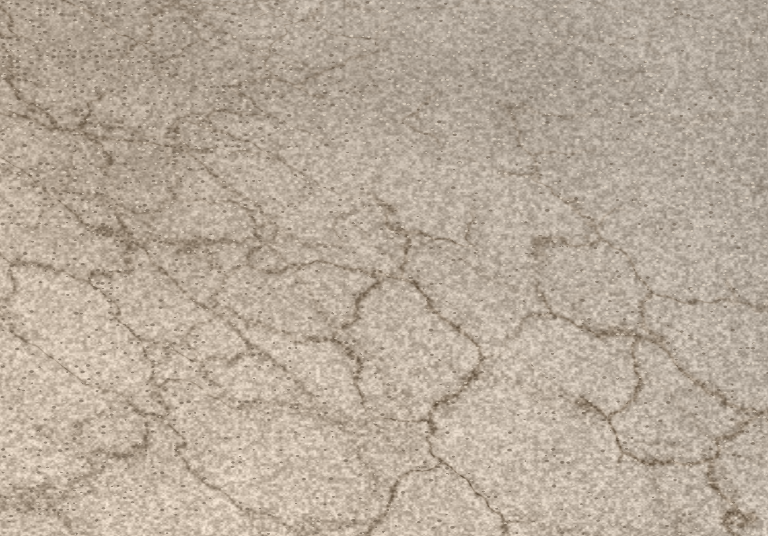
Reproduce this texture procedurally as a Shadertoy shader.

```glsl
// Sunlit, weathered asphalt with a web of cracks, seen at a slant.

const vec3  BASE_COLOR   = vec3(0.742, 0.690, 0.630);
const vec3  CRACK_COLOR  = vec3(0.530, 0.465, 0.390);
const vec3  PIT_COLOR    = vec3(0.400, 0.345, 0.285);
const vec3  CHIP_COLOR   = vec3(0.910, 0.860, 0.790);
const vec3  COOL_SHIFT   = vec3(-0.022, 0.000, 0.022);
const vec2  GRAIN_FREQ   = vec2(145.0, 180.0);
const vec2  GROUND_SCALE = vec2(9.0, 20.0);
const float HORIZON      = 2.2;
const float GRAIN_GAIN   = 0.36;
const float CRACK_WIDTH  = 0.055;

float hash(vec2 p) {
    vec3 q = fract(p.xyx * 0.1031);
    q += dot(q, q.yzx + 33.33);
    return fract((q.x + q.y) * q.z);
}

vec2 hash2(vec2 p) {
    return vec2(hash(p), hash(p + 71.7));
}

float noise(vec2 p) {
    vec2 i = floor(p), f = fract(p);
    f = f * f * (3.0 - 2.0 * f);
    return mix(mix(hash(i), hash(i + vec2(1, 0)), f.x),
               mix(hash(i + vec2(0, 1)), hash(i + vec2(1, 1)), f.x), f.y);
}

float fbm(vec2 p) {
    float sum = 0.0, gain = 0.5;
    for (int i = 0; i < 4; i++) {
        sum += gain * noise(p);
        p = mat2(1.6, 1.2, -1.2, 1.6) * p + 17.3;
        gain *= 0.5;
    }
    return sum / 0.9375;
}

// Distance to the nearest border between jittered cells
float cellBorder(vec2 p) {
    vec2 home = floor(p), f = fract(p), nearest = vec2(0.0), nearestCell = vec2(0.0);
    float best = 9.0;
    for (int y = -1; y <= 1; y++)
    for (int x = -1; x <= 1; x++) {
        vec2 cell = vec2(x, y);
        vec2 r = cell + 0.1 + 0.8 * hash2(home + cell) - f;
        if (dot(r, r) < best) { best = dot(r, r); nearest = r; nearestCell = cell; }
    }
    float border = 9.0;
    for (int y = -2; y <= 2; y++)
    for (int x = -2; x <= 2; x++) {
        vec2 cell = nearestCell + vec2(x, y);
        vec2 r = cell + 0.1 + 0.8 * hash2(home + cell) - f;
        vec2 gap = r - nearest;
        if (dot(gap, gap) > 1e-4) border = min(border, dot(0.5 * (r + nearest), normalize(gap)));
    }
    return border;
}

// Ragged crack: a soft crumbled band around a narrow core
float crack(vec2 p, float width) {
    vec2 bend = vec2(fbm(p * 1.7), fbm(p * 1.7 + 40.0)) - 0.5;
    vec2 fray = vec2(noise(p * 13.0), noise(p * 13.0 + 9.0)) - 0.5;
    float d = cellBorder(p + 0.65 * bend + 0.07 * fray);
    width *= 0.45 + 1.1 * noise(p * 2.3 + 5.0);
    float band = 1.0 - smoothstep(0.0, width * 1.6, d);
    float core = 1.0 - smoothstep(width * 0.1, width * 0.65, d);
    return (0.5 * band + 0.5 * core) * smoothstep(0.15, 0.5, noise(p * 1.3 + 20.0));
}

// One small jittered dot in each chosen grid cell
float specks(vec2 p, float share) {
    vec2 cell = floor(p);
    vec2 offset = fract(p) - 0.3 - 0.4 * hash2(cell + 3.0);
    float radius = mix(0.14, 0.32, hash(cell + 19.0));
    float dotMask = 1.0 - smoothstep(radius * 0.5, radius * 1.2, length(offset * vec2(0.85, 1.15)));
    return dotMask * step(hash(cell + 53.0), share);
}

void mainImage(out vec4 fragColor, in vec2 fragCoord) {
    vec2 p = fragCoord / iResolution.y;
    float across = fragCoord.x / iResolution.x;

    // Slanted ground plane, turned along the main run of the cracks
    float depth = 1.0 / (HORIZON - p.y);
    vec2 ground = vec2((p.x - 0.7) * depth, depth) * GROUND_SCALE;
    vec2 run = mat2(0.78, 0.62, -0.62, 0.78) * ground;

    // Broad light and dirt
    float left = 1.0 - smoothstep(0.1, 0.6, across);
    float farCorner = smoothstep(0.95, 1.75, across + p.y);
    float dirt = left * smoothstep(0.45, 0.8, p.y) * smoothstep(0.35, 0.7, fbm(p * 5.0 + 3.0));
    float tone = mix(0.045, -0.035, smoothstep(0.0, 1.1, p.y * 0.75 + across * 0.4));
    tone += 0.11 * (fbm(p * vec2(4.0, 6.0)) - 0.5) - 0.05 * dirt - 0.015 * farCorner;
    vec3 color = BASE_COLOR + tone + COOL_SHIFT * (smoothstep(0.2, 1.5, across + 0.6 * p.y) - 0.4);

    // Closed cells on the right, long streaked cracks on the left
    float cells = crack(run * vec2(0.85, 1.0), CRACK_WIDTH) * mix(1.0, 0.45, left);
    float streaks = crack(run * vec2(0.5, 1.25) + 31.0, CRACK_WIDTH * 1.2) * mix(0.25, 0.85, left);
    float cracked = max(cells, streaks) * (1.0 - 0.75 * farCorner);
    cracked *= mix(0.6, 1.0, smoothstep(0.0, 0.45, across + 0.5 * p.y));
    color = mix(color, CRACK_COLOR, 0.85 * cracked);

    // Sand grain, pits and pale chips
    vec2 grainPos = p * GRAIN_FREQ;
    float grain = 0.6 * noise(grainPos) + 0.4 * noise(grainPos * 1.9 + 11.0) - 0.5;
    color += grain * GRAIN_GAIN * mix(1.05, 0.75, p.y) * (1.0 + 0.5 * cracked);
    float pitShare = 0.05 + 0.10 * left + 0.22 * dirt + 0.25 * cracked;
    color = mix(color, PIT_COLOR, 0.6 * specks(p * vec2(75.0, 90.0), pitShare));
    color = mix(color, CHIP_COLOR, 0.65 * specks(p * vec2(95.0, 110.0) + 7.0, 0.10));

    fragColor = vec4(clamp(color, 0.0, 1.0), 1.0);
}
```
